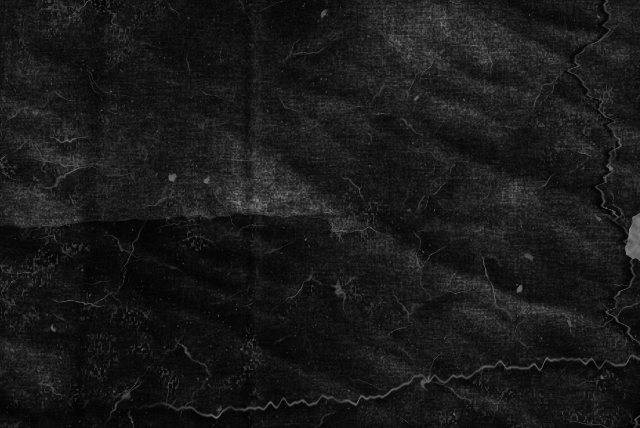
Reproduce this texture procedurally as a Shadertoy shader.

```glsl
// Worn black paper: folded, creased and cracked, with a woven grain and pale dust.
// Shading is summed as a log exposure over a dark tone; then the pale marks
// (cracks, hairlines, scuffs, flakes) are laid on top. Units: canvas height = 1.
#define PAPER_TONE 0.083
#define MOTTLE 2.2
#define CREASE_LIGHT 3.6
#define GRAIN 0.95
#define WEAVE 0.55
#define FOLD_DEPTH 0.65
#define HAIR_CHANCE 0.75
#define CRACK_TONE 0.52
#define SCUFF_TONE 0.27
#define DUST_TONE 0.46

float pixel; // height of one pixel in canvas units

float hash(vec2 p) {
    vec3 q = fract(p.xyx * 0.1031);
    q += dot(q, q.yzx + 33.33);
    return fract((q.x + q.y) * q.z);
}
vec2 hash2(vec2 p) { return vec2(hash(p), hash(p + 71.0)); }

float noise(vec2 p) {
    vec2 i = floor(p), f = fract(p);
    f = f * f * (3.0 - 2.0 * f);
    return mix(mix(hash(i), hash(i + vec2(1, 0)), f.x),
               mix(hash(i + vec2(0, 1)), hash(i + 1.0), f.x), f.y);
}
float fbm(vec2 p) {
    float sum = 0.0, amp = 0.53;
    for (int i = 0; i < 4; i++, amp *= 0.5) {
        sum += amp * noise(p);
        p = mat2(1.6, 1.2, -1.2, 1.6) * p + 17.0;
    }
    return sum;
}
// Jagged centred wander along one axis
float jag(float t, float seed) {
    return fbm(vec2(t, seed)) - 0.5 + 0.35 * (noise(vec2(t * 5.0, seed + 3.0)) - 0.5);
}
float bell(float d, float w) { return exp(-d * d / (w * w)); }

// Antialiased coverage of a stroke of half width w at distance d
float cover(float d, float w) { return 1.0 - smoothstep(w - pixel, w + pixel, abs(d)); }

// Crumpled height field with sharp diagonal ridges
float crumple(vec2 p) {
    p += 0.10 * vec2(fbm(p * 4.0), fbm(p * 4.0 + 40.0));
    vec2 q = vec2(p.x + 0.7 * p.y, p.y * 1.5 + 0.6 * p.x);
    return abs(noise(q * 3.3 + 8.0) - 0.5) + 0.5 * abs(noise(q * 7.1 + 3.0) - 0.5);
}

// Scattered wandering hairlines: x = pale line, y = light and shade beside it
vec2 hairlines(vec2 p, float size) {
    vec2 w = p + 0.42 * size * (vec2(fbm(p * 2.4 / size), fbm(p * 2.4 / size + 31.0)) - 0.5);
    vec2 result = vec2(0);
    for (int k = 0; k < 9; k++) {
        vec2 cell = floor(w / size) + vec2(k % 3, k / 3) - 1.0;
        vec2 seed = cell + 50.0 + floor(size * 900.0);
        vec2 rel = w - (cell + hash2(seed)) * size;
        float angle = (hash(seed + 9.0) - 0.5) * 2.2 + 1.4 * step(0.75, hash(seed + 23.0));
        vec2 dir = vec2(cos(angle), sin(angle));
        float halfLen = size * mix(0.2, 0.75, hash(seed + 5.0));
        float along = clamp(dot(rel, dir), -halfLen, halfLen);
        float d = length(rel - along * dir), side = dot(rel, vec2(-dir.y, dir.x));
        float fade = (1.0 - abs(along) / halfLen) * step(hash(seed + 13.0), HAIR_CHANCE);
        result.x = max(result.x, sqrt(fade) * mix(0.3, 1.0, hash(seed + 37.0)) * cover(d, 0.0011));
        result.y += fade * side / (0.11 * size) * bell(d, 0.14 * size);
    }
    return result;
}

// One ragged fleck per chosen cell; radius is a fraction of the cell
float flecks(vec2 p, float rows, float chance, float radius) {
    vec2 cell = floor(p * rows);
    vec2 rel = fract(p * rows) - 0.3 - 0.4 * hash2(cell + 3.0);
    rel += 1.6 * radius * (vec2(fbm(p * rows * 6.0), fbm(p * rows * 6.0 + 9.0)) - 0.5);
    rel.y += rel.x * (hash(cell + 29.0) - 0.5) * 2.0;
    float ragged = radius * mix(0.4, 1.0, hash(cell + 19.0));
    return step(hash(cell + 7.0), chance) * cover(length(rel) / rows, ragged / rows);
}

void mainImage(out vec4 fragColor, in vec2 fragCoord) {
    pixel = 1.0 / iResolution.y;
    vec2 p = fragCoord * pixel;
    float right = iResolution.x * pixel;
    // Broad light, mottling and crumpled relief
    float light = mix(-0.32, 0.2, smoothstep(0.0, 0.75, p.y)) + MOTTLE * (fbm(p * 3.2 + 5.0) - 0.5);
    light += CREASE_LIGHT * (crumple(p) - crumple(p + vec2(-0.014, 0.026)));
    vec2 edge = min(p, vec2(right, 1.0) - p);
    light -= 0.4 * exp(-min(edge.x, edge.y) / 0.05);
    // Horizontal fold, lit above and shadowed below; two vertical folds
    float fold = p.y - 0.472 - 0.04 * p.x - 0.025 * jag(p.x * 9.0, 4.0);
    float foldFade = 1.0 - 0.9 * smoothstep(0.55, 1.0, p.x);
    light += foldFade * FOLD_DEPTH * mix(-exp(fold / 0.08), exp(-fold / 0.07), smoothstep(-0.005, 0.005, fold));
    float wobble = 0.014 * jag(p.y * 8.0, 9.0);
    float middle = p.x - 0.58 - wobble;
    light += FOLD_DEPTH * (0.4 * bell(middle - 0.02, 0.016) - 0.8 * bell(middle, 0.012));
    light -= 0.45 * bell(p.x - 0.18 - 0.06 * p.y - 2.0 * wobble, 0.018);
    // Woven threads and fine grain
    light += WEAVE * (noise(p * vec2(45.0, 300.0)) + 0.6 * noise(p * vec2(290.0, 35.0) + 60.0) - 0.8);
    light += GRAIN * (noise(p * 310.0) - 0.5);
    vec2 hair = hairlines(p, 0.16);
    vec2 small = hairlines(p + 3.0, 0.09);
    light += 0.6 * hair.y + 0.25 * small.y;
    // Torn crack down the right side and long crack along the bottom
    float tear = p.x - 1.42 - 0.15 * (0.6 - p.y) - 0.045 * cos(22.0 * (p.y - 0.69)) - 0.085 * jag(p.y * 17.0, 2.0);
    light -= 1.2 * bell(tear + 0.007, mix(0.013, 0.007, smoothstep(0.5, 0.62, p.y)));
    float split = p.y - 0.045 - 0.11 * smoothstep(0.65, 1.3, p.x) - 0.065 * jag(p.x * 13.0, 6.0);
    light -= 0.5 * bell(split + 0.01, 0.012);
    // Worn scuffs caught on the threads
    float tone = PAPER_TONE * exp(light), wear = noise(p * 38.0 + 12.0);
    float patchy = smoothstep(0.52, 0.72, fbm(p * vec2(7.0, 6.0) + 21.0)) + 0.6 * bell(middle - 0.008, 0.012);
    patchy += 0.7 * (1.0 - smoothstep(0.1, 0.28, p.x)) * smoothstep(0.4, 0.8, noise(p * vec2(60.0, 9.0)));
    float threads = smoothstep(0.5, 0.9, noise(p * vec2(290.0, 190.0))) * smoothstep(0.3, 0.75, wear);
    tone = mix(tone, SCUFF_TONE, min(patchy, 1.0) * threads * 0.8);
    // Pale crack edges
    float cracks = max(0.9 * hair.x, 0.6 * small.x) * smoothstep(0.15, 0.65, wear);
    cracks = max(cracks, cover(tear * 0.6, 0.0011) * mix(0.1, 0.9, wear));
    cracks = max(cracks, cover(split * 0.6, 0.0013) * smoothstep(0.25, 0.5, p.x) * mix(0.3, 1.0, wear));
    tone = mix(tone, CRACK_TONE, max(cracks, 0.4 * cover(fold, 0.0009) * foldFade * wear));
    // Dust and flakes
    float dust = max(0.7 * flecks(p, 95.0, 0.08, 0.14), flecks(p + 4.0, 40.0, 0.09, 0.08));
    dust = max(dust, flecks(p + 9.0, 11.0, 0.07, 0.09));
    tone = mix(tone, DUST_TONE, dust * mix(0.3, 1.0, wear));
    // Exposed underside where the tear meets the right edge
    vec2 bare = abs(p - vec2(right, 0.445)) + 0.05 * (fbm(p * 22.0) - 0.5);
    tone = mix(tone, 0.25 + 0.4 * fbm(p * 60.0), cover(max(max(bare.x - 0.028, bare.x + bare.y - 0.05), 0.0), 0.0015));
    fragColor = vec4(vec3(clamp(tone, 0.0, 1.0)), 1.0);
}
```
